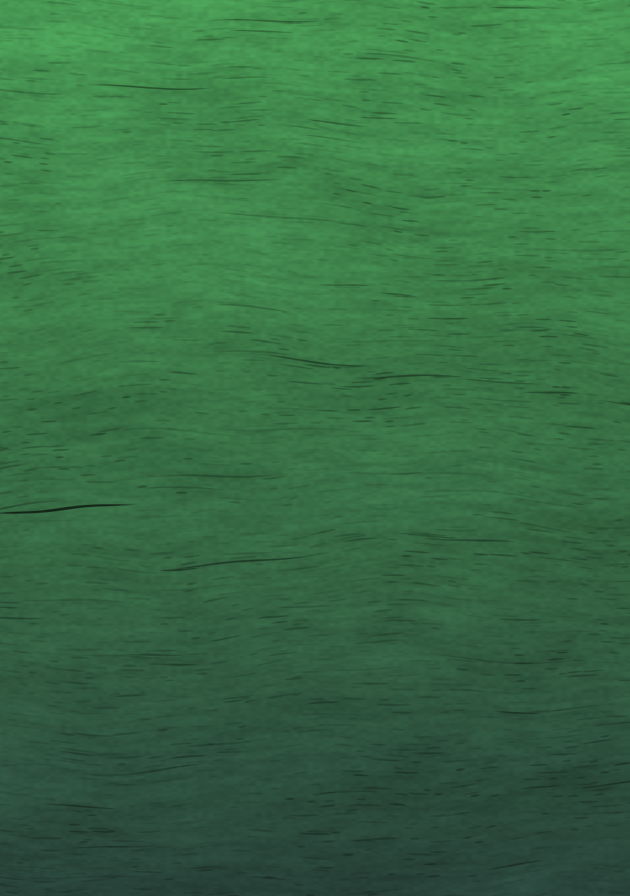
A Shadertoy shader for this texture:

```glsl
// Green stained wood: fine horizontal grain, short dark pores and a vertical fade to deep teal.

const vec3 TOP_GREEN = vec3(0.278, 0.595, 0.325);
const vec3 MID_GREEN = vec3(0.222, 0.445, 0.272);
const vec3 LOW_TEAL = vec3(0.158, 0.262, 0.228);

vec2 hash2(vec2 p) {
    vec3 q = fract(p.xyx * vec3(0.1031, 0.1030, 0.0973));
    q += dot(q, q.yzx + 33.33);
    return fract((q.xx + q.yz) * q.zy);
}

// Smooth noise from -1 to 1
float valueNoise(vec2 p) {
    vec2 cell = floor(p);
    vec2 f = fract(p);
    f = f * f * (3.0 - 2.0 * f);
    float low = mix(hash2(cell).x, hash2(cell + vec2(1, 0)).x, f.x);
    float high = mix(hash2(cell + vec2(0, 1)).x, hash2(cell + vec2(1, 1)).x, f.x);
    return 2.0 * mix(low, high, f.y) - 1.0;
}

float layeredNoise(vec2 p, int octaves) {
    float sum = 0.0;
    float weight = 0.55;
    for (int i = 0; i < octaves; i++) {
        sum += weight * valueNoise(p);
        p = mat2(1.9, 0.15, -0.15, 2.1) * p + 17.3;
        weight *= 0.55;
    }
    return sum;
}

// Layered sines bend the grain lines gently
vec2 bendGrain(vec2 p) {
    float bend = 0.010 * sin(6.0 * p.x + 5.0 * p.y)
               + 0.005 * sin(15.0 * p.x - 9.0 * p.y + 1.3)
               + 0.002 * sin(37.0 * p.x + 21.0 * p.y);
    return vec2(p.x, p.y + bend);
}

// Tapered horizontal stroke, d measured from its centre
float stroke(vec2 d, float halfLength, float halfWidth, float blur) {
    float taper = max(1.0 - abs(d.x) / halfLength, 0.0);
    float edge = halfWidth * sqrt(taper);
    return (1.0 - smoothstep(edge - blur, edge + blur, abs(d.y))) * smoothstep(0.0, 0.4, taper);
}

// Cellular scatter: up to one stroke per cell
float strokes(vec2 p, vec2 cellSize, float halfWidth, float density, float blur, float seed) {
    vec2 home = floor(p / cellSize);
    float dark = 0.0;
    for (int j = -1; j <= 1; j++) {
        for (int i = -1; i <= 1; i++) {
            vec2 cell = home + vec2(i, j);
            vec2 place = hash2(cell + seed);
            vec2 kind = hash2(cell + seed + 71.7);
            vec2 d = p - (cell + place) * cellSize;
            d.y += d.x * 0.08 * (place.x - 0.5);
            float halfLength = cellSize.x * mix(0.2, 0.8, kind.x * kind.x);
            float strength = step(kind.y, density) * mix(0.35, 1.0, place.y);
            dark = max(dark, strength * stroke(d, halfLength, halfWidth, blur));
        }
    }
    return dark;
}

vec3 stainColour(float height) {
    vec3 lower = mix(LOW_TEAL, MID_GREEN, smoothstep(-0.25, 0.62, height) * 1.22 - 0.22);
    vec3 straight = height < 0.5 ? mix(LOW_TEAL, MID_GREEN, height * 2.0)
                                 : mix(MID_GREEN, TOP_GREEN, height * 2.0 - 1.0);
    return height < 0.5 ? mix(straight, lower, 0.15 * (1.0 - 2.0 * height)) : straight;
}

void mainImage(out vec4 fragColor, in vec2 fragCoord) {
    vec2 uv = fragCoord / iResolution.y;
    float blur = 0.8 / iResolution.y;
    vec2 grain = bendGrain(uv);

    // Broad stains and soft horizontal bands
    float stain = layeredNoise(uv * vec2(5.0, 9.0) + 4.0, 3);
    float cloud = layeredNoise(grain * vec2(9.0, 24.0) + 31.0, 3);
    float band = layeredNoise(grain * vec2(4.0, 55.0) + 9.0, 2);

    // Fine fibres and grit
    float fibre = layeredNoise(grain * vec2(24.0, 150.0), 2);
    float grit = valueNoise(uv * vec2(170.0, 330.0) + 50.0);
    float light = 1.0 + 0.075 * stain + 0.07 * cloud + 0.05 * band + 0.10 * fibre + 0.05 * grit;

    // Pores and long streaks gather in the darker patches
    float patches = smoothstep(-0.35, 0.45, -cloud - 0.5 * stain);
    float pores = strokes(grain, vec2(0.030, 0.007), 0.0011, 0.55, blur, 3.0);
    float streaks = strokes(grain, vec2(0.120, 0.017), 0.0011, 0.32, blur, 40.0);
    light *= 1.0 - pores * mix(0.10, 0.30, patches);
    light *= 1.0 - streaks * mix(0.12, 0.42, smoothstep(-0.3, 0.4, -band));

    // One split entering from the left edge
    vec2 split = uv - vec2(0.07, 0.432);
    split.y -= 0.08 * split.x + 0.001 * sin(60.0 * split.x);
    light *= 1.0 - 0.65 * stroke(split, 0.09, 0.0016, blur);

    fragColor = vec4(stainColour(uv.y) * light, 1.0);
}
```
